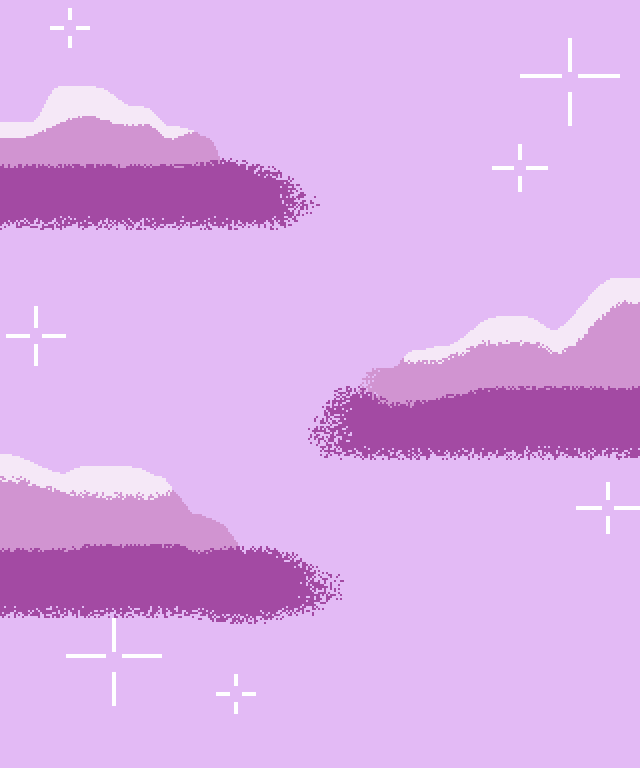
A Shadertoy shader for this background:

```glsl
// Lilac pixel sky with three snow-capped, speckled clouds and white sparkles.
#define ROWS 384.0
#define SAMPLES 3
#define TIP_FUZZ 24.0
#define EDGE_FUZZ 7.0
#define BODY_OVERLAP 9.0
#define SKY vec3(0.89, 0.73, 0.96)
#define SHADE vec3(0.64, 0.29, 0.64)
#define BODY vec3(0.82, 0.58, 0.82)
#define SNOW vec3(0.96, 0.91, 0.97)
#define SPARK vec3(1.0)

// Integer hash of a grid cell, 0 to 1
float hash(vec2 cell, uint seed) {
    uvec2 q = uvec2(ivec2(floor(cell)) + 4096);
    uint n = q.x * 1597334677u ^ q.y * 3812015801u ^ seed * 2798796415u;
    n = (n ^ (n >> 16)) * 2246822519u;
    n = (n ^ (n >> 13)) * 3266489917u;
    return float((n ^ (n >> 16)) >> 8) / 16777216.0;
}

float ramp(float a, float b, float x) { return smoothstep(a, b, x); }
float unit(float x) { return clamp(x, 0.0, 1.0); }

// Body between the bank and the crest, with snow above the snow line
void paintBody(inout vec3 color, vec2 c, float crest, float bankTop, float snowLine,
               float snowFuzz, bool hasSnow, float density) {
    if (c.y > crest || c.y < bankTop - BODY_OVERLAP || hash(c, 1u) > density) return;
    float line = snowLine + snowFuzz * (hash(c, 2u) - 0.5);
    color = hasSnow && c.y > line ? SNOW : BODY;
}

// Dark bank that dissolves into speckles; inward is the distance from its tip
void paintBank(inout vec3 color, vec2 c, float top, float bottom, float inward) {
    float topFuzz = mix(11.0, 2.5, unit(inward / 65.0));
    float density = unit((top - c.y) / topFuzz)
                  * unit((c.y - bottom) / EDGE_FUZZ)
                  * unit(inward / TIP_FUZZ);
    if (hash(c, 3u) < pow(density, 0.6)) color = SHADE;
}

void upperLeftCloud(inout vec3 color, vec2 c) {
    float x = c.x;
    float crest = 323.0 + 17.5 * ramp(16.0, 29.0, x) - 10.0 * ramp(48.0, 68.0, x)
                - 10.0 * ramp(72.0, 86.0, x) - 6.0 * ramp(90.0, 107.0, x)
                - 60.0 * ramp(104.0, 128.0, x);
    float snow = 315.0 + 11.0 * ramp(8.0, 44.0, x) - 4.5 * ramp(44.0, 62.0, x)
               - 7.0 * ramp(73.0, 86.0, x) + 3.0 * ramp(86.0, 96.0, x);
    float top = 302.0 + 3.0 * ramp(90.0, 112.0, x) - 4.0 * ramp(118.0, 135.0, x)
              - 16.0 * ramp(134.0, 164.0, x);
    float bottom = 269.0 + 9.0 * ramp(138.0, 162.0, x);
    paintBody(color, c, crest, top, snow, 1.0, x < 97.0, 1.0);
    paintBank(color, c, top, bottom, 160.0 - x);
}

void rightCloud(inout vec3 color, vec2 c) {
    float x = c.x;
    float crest = 150.0 + 50.0 * ramp(164.0, 186.0, x) + 8.5 * ramp(196.0, 206.0, x)
                + 2.5 * ramp(206.0, 222.0, x) + 14.5 * ramp(222.0, 248.0, x)
                - 7.5 * ramp(264.0, 279.0, x) + 27.0 * ramp(274.0, 308.0, x);
    float snow = 203.0 + 3.0 * ramp(219.0, 226.0, x) + 6.5 * ramp(226.0, 243.0, x)
               - 5.0 * ramp(266.0, 279.0, x) + 25.5 * ramp(278.0, 314.0, x);
    float top = 172.0 + 20.0 * ramp(152.0, 172.0, x) - 8.0 * ramp(178.0, 196.0, x)
              + 7.0 * ramp(205.0, 250.0, x);
    float bottom = 160.0 - 6.0 * ramp(153.0, 164.0, x);
    paintBody(color, c, crest, top, snow, 3.0, x > 201.5, (x - 176.0) / 14.0);
    paintBank(color, c, top, bottom, x - 154.0);
}

void lowerLeftCloud(inout vec3 color, vec2 c) {
    float x = c.x;
    float crest = 157.0 - 10.0 * ramp(2.0, 34.0, x) + 3.5 * ramp(31.0, 40.0, x)
                - 5.0 * ramp(66.0, 82.0, x) - 7.0 * ramp(81.0, 88.0, x)
                - 11.5 * ramp(86.0, 98.0, x) - 3.5 * ramp(98.0, 110.0, x)
                - 50.0 * ramp(107.0, 145.0, x);
    float snow = 145.0 - 7.5 * ramp(0.0, 38.0, x) - 1.5 * ramp(36.0, 55.0, x)
               + 1.5 * ramp(74.0, 87.0, x);
    float top = 110.0 + 2.5 * ramp(30.0, 50.0, x) - 3.0 * ramp(85.0, 100.0, x)
              + 2.0 * ramp(104.0, 118.0, x) - 15.0 * ramp(134.0, 174.0, x);
    float bottom = 74.5 - 3.0 * ramp(90.0, 120.0, x) + 4.0 * ramp(125.0, 150.0, x)
                 + 7.0 * ramp(152.0, 172.0, x);
    paintBody(color, c, crest, top, snow, 4.0, x < 86.5, 1.0);
    paintBank(color, c, top, bottom, 172.0 - x);
}

// Four-armed sparkles: centre, then horizontal and vertical reach
const vec4 sparkles[7] = vec4[7](
    vec4(35, 370, 10.5, 10.5), vec4(285, 346, 25, 22.5), vec4(260, 300, 14.5, 12.5),
    vec4(18, 216, 15, 15), vec4(304, 130, 16, 13), vec4(57, 56, 24, 22),
    vec4(118, 37, 10.5, 10.5));

void paintSparkles(inout vec3 color, vec2 c) {
    for (int i = 0; i < 7; i++) {
        vec2 reach = sparkles[i].zw;
        vec2 d = c - sparkles[i].xy;
        // The upright of a large sparkle hangs lower
        float drop = round(0.35 * max(reach.x - 16.0, 0.0));
        float rise = abs(d.y + drop);
        d = abs(d);
        vec2 gap = vec2(2.0, 2.5) + reach * vec2(0.08, 0.1);
        bool across = d.y < 1.0 && d.x > gap.x && d.x < reach.x;
        bool upright = d.x < 1.0 && rise > gap.y && rise < reach.y;
        if (across || upright) color = SPARK;
    }
}

void mainImage(out vec4 fragColor, in vec2 fragCoord) {
    vec3 sum = vec3(0.0);
    // Supersampling smooths the borders of the cells
    for (int i = 0; i < SAMPLES * SAMPLES; i++) {
        vec2 offset = (vec2(i % SAMPLES, i / SAMPLES) + 0.5) / float(SAMPLES) - 0.5;
        vec2 cell = floor((fragCoord + offset) / iResolution.y * ROWS) + 0.5;
        vec3 color = SKY;
        upperLeftCloud(color, cell);
        rightCloud(color, cell);
        lowerLeftCloud(color, cell);
        paintSparkles(color, cell);
        sum += color;
    }
    fragColor = vec4(sum / float(SAMPLES * SAMPLES), 1.0);
}
```
